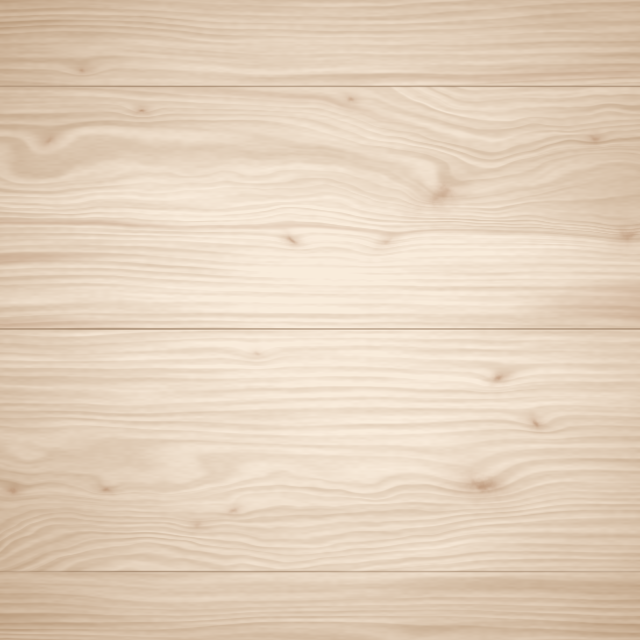
Reproduce this texture procedurally as a WebGL 2 fragment shader.

```glsl
#version 300 es
precision highp float;

uniform vec2 u_resolution;
out vec4 fragColor;

const float PLANK_HEIGHT = 0.379;
const float PLANK_OFFSET = 0.107;
const int KNOT_COUNT = 17;

float hash(vec2 p) {
    vec3 q = fract(vec3(p.xyx) * 0.1031);
    q += dot(q, q.yzx + 33.33);
    return fract((q.x + q.y) * q.z);
}

float noise(vec2 p) {
    vec2 i = floor(p);
    vec2 f = fract(p);
    f = f * f * (3.0 - 2.0 * f);
    float low = mix(hash(i), hash(i + vec2(1, 0)), f.x);
    float high = mix(hash(i + vec2(0, 1)), hash(i + vec2(1, 1)), f.x);
    return mix(low, high, f.y);
}

float fbm(vec2 p) {
    float sum = 0.0;
    float amp = 0.55;
    for (int i = 0; i < 4; i++) {
        sum += amp * noise(p);
        p = p * 2.03 + 17.1;
        amp *= 0.45;
    }
    return sum;
}

// x: displacement of the grain, y: halo stain, z: dark core
vec3 knots(vec2 p) {
    vec3 total = vec3(0.0);
    vec2 ragged = vec2(fbm(p * 45.0), fbm(p * 45.0 + 61.0)) - 0.5;
    for (int i = 0; i < KNOT_COUNT; i++) {
        float k = float(i);
        float size = mix(0.006, 0.02, pow(hash(vec2(k, 3.7)), 2.0));
        vec2 center = vec2(fract(k * 0.618 + 0.13), mix(0.18, 0.97, hash(vec2(k, 9.2))));
        vec2 d = p - center;
        d.y += d.x * (hash(vec2(k, 5.1)) - 0.5) * 0.8;
        float bend = exp(-dot(d * vec2(0.5, 1.0), d * vec2(0.5, 1.0)) / (size * size * 5.0));
        d = (d + ragged * size * 1.8) * vec2(0.55, 1.0) / size;
        float r2 = dot(d, d);
        float strength = mix(0.4, 1.0, hash(vec2(k, 1.3)));
        total += vec3(bend * size * 1.6, exp(-r2 * 0.6) * strength, exp(-r2 * 5.0) * strength);
    }
    return total;
}

// Height field whose level lines are the growth rings
float grainField(vec2 p, float seed) {
    vec2 q = p + seed * vec2(3.7, 7.3);
    float swirl = smoothstep(0.5, 0.85, noise(q * vec2(1.7, 5.0)));
    float wave = fbm(q * vec2(2.2, 5.0)) * 0.035;
    return p.y + wave + swirl * 0.1 * fbm(q * vec2(4.0, 9.0) + 5.0);
}

float growthRings(float field, vec2 p) {
    float phase = fract(field * 68.0 + 2.2 * noise(vec2(p.x * 2.0, field * 23.0)));
    float line = smoothstep(0.1, 0.75, phase) * (1.0 - smoothstep(0.78, 1.0, phase));
    return line * mix(0.3, 1.0, noise(vec2(p.x * 4.0, field * 40.0)));
}

float seamLine(float y, float halfWidth) {
    float distanceToSeam = abs(fract(y + 0.5) - 0.5) * PLANK_HEIGHT;
    return 1.0 - smoothstep(halfWidth * 0.4, halfWidth * 1.6, distanceToSeam);
}

float vignette(vec2 uv) {
    vec2 d = uv - vec2(0.52, 0.53);
    return 1.13 - 1.25 * dot(d, d) - 0.22 * length(d);
}

vec3 woodColor(float tone) {
    return mix(vec3(0.73, 0.61, 0.49), vec3(0.95, 0.89, 0.82), tone);
}

void main() {
    vec2 uv = gl_FragCoord.xy / u_resolution;
    vec2 p = gl_FragCoord.xy / u_resolution.y;
    float plankY = (p.y - PLANK_OFFSET) / PLANK_HEIGHT;
    float seed = floor(plankY) + 4.0;

    vec3 knot = knots(p);
    float field = grainField(p, seed) + knot.x;
    vec2 along = vec2(p.x, field) + seed * 2.9;

    // Grain from broad bands down to pores
    float bands = noise(along * vec2(1.3, 15.0)) - 0.5;
    float strands = noise(along * vec2(4.0, 85.0)) - 0.5;
    float fibres = noise(along * vec2(11.0, 240.0)) - 0.5;
    float pores = noise(p * vec2(90.0, 330.0)) - 0.5;
    float rings = growthRings(field, p);

    float tone = vignette(uv);
    tone += 0.2 * bands + 0.17 * strands + 0.16 * fibres + 0.08 * pores;
    tone -= 0.24 * rings;
    tone += 0.05 * (hash(vec2(seed, 8.0)) - 0.5);

    // Warm mineral streaks and knots
    float streak = smoothstep(0.74, 0.97, noise(along * vec2(1.8, 27.0) + 11.0));
    streak *= 0.4 + 0.6 * noise(along * vec2(9.0, 120.0));
    float stain = clamp(0.35 * streak + 0.25 * knot.y + 0.35 * knot.z, 0.0, 0.75);
    vec3 color = woodColor(clamp(tone, -0.25, 1.12));
    color = mix(color, vec3(0.66, 0.48, 0.35), stain);

    // Joints between planks
    float wear = mix(0.25, 0.6, noise(vec2(p.x * 5.0, floor(plankY + 0.5) * 7.0)));
    color = mix(color, vec3(0.55, 0.43, 0.32), seamLine(plankY, 0.0013) * wear);
    fragColor = vec4(color, 1.0);
}
```
